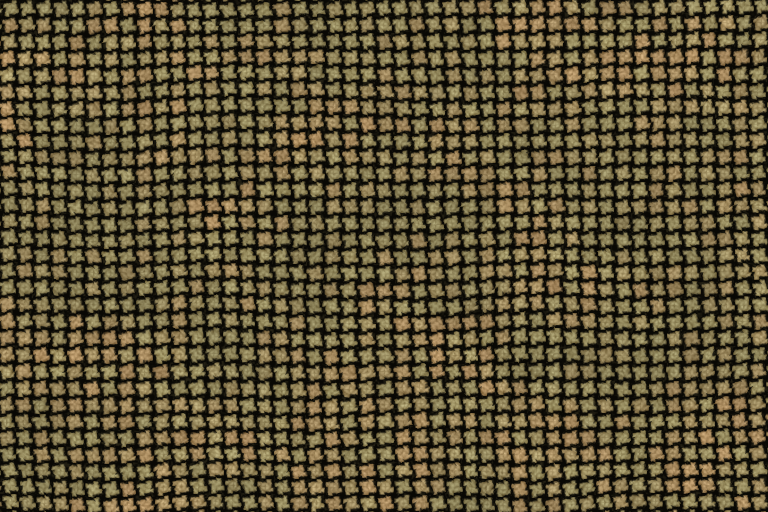
This texture is drawn by a Shadertoy shader. Its source:

```glsl
// Woven wool check: tan four-armed pinwheels on near-black yarn, 45 across and 31 down.
// Each pinwheel is a rounded core plus one arm turned four times; yarn ribs, fuzz
// and uneven dye come from value noise and one hash per repeat.

const vec2 REPEATS = vec2(45.0, 31.0);
const vec3 DARK_YARN = vec3(0.035, 0.032, 0.016);
const vec3 DARK_FIBRE = vec3(0.20, 0.18, 0.11);
const vec3 TAN_SHADOW = vec3(0.44, 0.37, 0.23);
const vec3 TAN_LIGHT = vec3(0.72, 0.66, 0.52);
const vec3 WARM_TINT = vec3(1.06, 0.97, 0.90);
const vec3 OLIVE_TINT = vec3(0.97, 1.01, 0.93);

float hash(vec2 p) {
    vec3 q = fract(p.xyx * vec3(0.1031, 0.1030, 0.0973));
    q += dot(q, q.yzx + 33.33);
    return fract((q.x + q.y) * q.z);
}

float valueNoise(vec2 p) {
    vec2 cell = floor(p);
    vec2 f = fract(p);
    f = f * f * (3.0 - 2.0 * f);
    float low = mix(hash(cell), hash(cell + vec2(1.0, 0.0)), f.x);
    float high = mix(hash(cell + vec2(0.0, 1.0)), hash(cell + 1.0), f.x);
    return mix(low, high, f.y);
}

float roundedBox(vec2 p, vec2 halfSize, float radius) {
    vec2 d = abs(p) - halfSize + radius;
    return length(max(d, 0.0)) + min(max(d.x, d.y), 0.0) - radius;
}

// Signed distance to a core with four arms, each set off to one side
float pinwheel(vec2 p, float coreSize) {
    float d = roundedBox(p, vec2(coreSize), 0.10);
    for (int arm = 0; arm < 4; arm++) {
        p = vec2(-p.y, p.x);
        d = min(d, roundedBox(p - vec2(0.16, 0.31), vec2(0.14, 0.16), 0.07));
    }
    return d;
}

// Twisted-yarn ribs whose slant alternates between quarters of the repeat
float yarnRibs(vec2 p, float phase) {
    float slant = p.x * p.y > 0.0 ? 1.0 : -1.0;
    return 0.5 + 0.5 * cos(6.28318 * (2.6 * (p.x + slant * p.y) + phase));
}

// Slow bending of the threads, in repeats
vec2 threadDrift(vec2 p) {
    vec2 slow = vec2(valueNoise(p * 0.16), valueNoise(p * 0.16 + 47.0)) - 0.5;
    vec2 fine = vec2(valueNoise(p * 1.7 + 11.0), valueNoise(p * 1.7 + 83.0)) - 0.5;
    return 0.35 * slow + 0.12 * fine;
}

void mainImage(out vec4 fragColor, in vec2 fragCoord) {
    vec2 weave = fragCoord / iResolution.xy * REPEATS;
    float pixel = REPEATS.y / iResolution.y;
    weave += threadDrift(weave);
    vec2 id = floor(weave);
    vec2 p = fract(weave) - 0.5;

    // Fibre detail
    float fuzz = valueNoise(weave * 9.0);
    float grain = valueNoise(weave * 5.0 + 31.0);
    float seed = hash(id + 7.0);

    // Pinwheel outline, roughened by loose fibres
    float d = pinwheel(p, 0.335 + 0.025 * (seed - 0.5));
    d += 0.09 * (fuzz - 0.5) + 0.05 * (grain - 0.5);
    float softness = 0.045 + 0.5 * pixel;
    float cover = 1.0 - smoothstep(-softness, softness, d);

    // Tan yarn: raised centre, ribs, and seams between the four quarters
    float raised = smoothstep(0.02, -0.22, d);
    vec2 seamDistance = abs(p);
    float seam = 1.0 - smoothstep(0.0, 0.07, min(seamDistance.x, seamDistance.y));
    float shade = 0.18 + 0.40 * raised + 0.26 * yarnRibs(p, seed);
    shade += 0.50 * (fuzz - 0.5) + 0.30 * (grain - 0.5) - 0.14 * seam;
    vec3 tan_ = mix(TAN_SHADOW, TAN_LIGHT, clamp(shade, 0.0, 1.0));

    // Uneven dye between repeats and across the cloth
    float patches = valueNoise(weave * 0.22 + 19.0);
    tan_ *= mix(OLIVE_TINT, WARM_TINT, smoothstep(0.35, 0.9, 0.6 * seed + 0.4 * patches));
    tan_ *= 0.95 + 0.12 * (hash(id + 61.0) - 0.5) + 0.12 * patches;

    // Dark ground with a few paler fibres
    float fibre = smoothstep(0.50, 1.0, 0.6 * fuzz + 0.4 * grain);
    vec3 ground = mix(DARK_YARN, DARK_FIBRE, 0.7 * fibre);

    fragColor = vec4(mix(ground, tan_, cover), 1.0);
}
```
